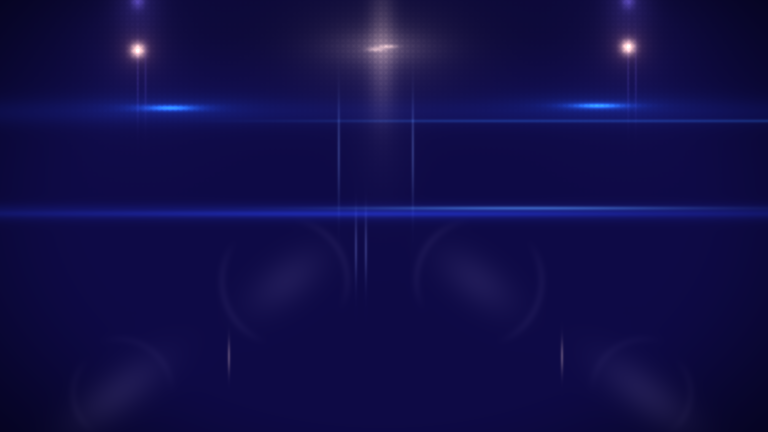
Give the GLSL for this background, as a Shadertoy shader.

```glsl
// Deep blue stage backdrop with lens flares, light streaks and faint ghost rings.
#define BASE_COLOR   vec3(0.054, 0.038, 0.272)
#define EDGE_COLOR   vec3(0.014, 0.010, 0.105)
#define STREAK_COLOR vec3(0.06, 0.28, 0.68)
#define BAND_COLOR   vec3(0.06, 0.12, 0.40)
#define WARM_COLOR   vec3(0.62, 0.53, 0.42)
#define VIOLET_COLOR vec3(0.34, 0.28, 0.56)
#define GHOST_COLOR  vec3(0.14, 0.13, 0.14)
#define MESH_PERIOD  0.0125
#define MESH_DEPTH   0.12

const float MID_X = 0.884;

// Soft elliptical spot with the given radii
float spot(vec2 d, vec2 radii) {
    d /= radii;
    return exp(-dot(d, d));
}

// Elliptical spot with a long, slow falloff
float halo(vec2 d, vec2 radii) {
    return exp(-length(d / radii));
}

// Soft horizontal line
float line(float d, float halfWidth) {
    d /= halfWidth;
    return exp(-d * d);
}

// Faint circle outline, lit toward one direction
float ring(vec2 d, float radius, vec2 lit) {
    float facing = dot(normalize(d + 1e-5), normalize(lit));
    return line(length(d) - radius, 0.010) * smoothstep(0.5, 1.0, facing);
}

vec3 backdrop(vec2 p, float width) {
    vec2 q = vec2(p.x / width, p.y) - 0.5;
    float shade = smoothstep(0.38, 0.76, length(q * vec2(1.0, 0.85)));
    shade = max(shade, 0.34 * smoothstep(0.28, 0.44, q.y));
    return mix(BASE_COLOR, EDGE_COLOR, shade);
}

// Lamp with a violet spill above, a pair of fine rays and a blue streak below
vec3 lamp(vec2 p, vec2 pos, vec2 streakPos) {
    vec2 d = p - pos;
    vec3 light = vec3(0.76, 0.72, 0.56) * spot(d, vec2(0.016));
    light += vec3(0.56, 0.32, 0.16) * halo(d, vec2(0.021));
    light += VIOLET_COLOR * 0.16 * halo(d, vec2(0.10, 0.12));
    vec2 top = p - vec2(pos.x, 1.0);
    light += VIOLET_COLOR * (0.60 * spot(top, vec2(0.015, 0.020))
                           + 0.25 * spot(top, vec2(0.050, 0.08)));
    for (int i = 0; i < 2; i++) {
        vec2 ray = d - vec2(0.018 * float(i), -0.07);
        light += VIOLET_COLOR * 0.18 * spot(ray, vec2(0.003, 0.08));
    }
    vec2 s = p - streakPos;
    light += STREAK_COLOR * 0.55 * spot(s, vec2(0.080, 0.008));
    light += vec3(0.10, 0.34, 0.32) * spot(s, vec2(0.045, 0.005));
    light += STREAK_COLOR * 0.42 * halo(s, vec2(0.13, 0.018));
    return light;
}

// Cross shaped flare at the top centre
vec3 centreFlare(vec2 p) {
    vec2 d = p - vec2(MID_X, 0.889);
    vec3 light = WARM_COLOR * 0.52 * halo(d, vec2(0.095, 0.055));
    light += WARM_COLOR * 0.36 * spot(d, vec2(0.030, 0.14));
    light += WARM_COLOR * 0.16 * spot(d, vec2(0.13, 0.035));
    // Two short offset glints form the core
    for (int i = 0; i < 2; i++) {
        float side = float(i) * 2.0 - 1.0;
        vec2 glint = d - side * vec2(0.016, 0.003);
        light += WARM_COLOR * 0.50 * spot(glint, vec2(0.019, 0.005));
    }
    light += GHOST_COLOR * 0.18 * spot(d + vec2(0.0, 0.2), vec2(0.07, 0.17));
    return light;
}

// Full width horizontal bands
vec3 bands(vec2 p) {
    vec3 light = BAND_COLOR * 0.18 * line(p.y - 0.740, 0.030);
    float upper = 0.40 * smoothstep(0.35, 1.2, p.x);
    light += vec3(0.09, 0.28, 0.45) * upper * line(p.y - 0.720, 0.004);
    float middle = spot(p - vec2(0.90, 0.0), vec2(0.75, 1e3));
    light += BAND_COLOR * (0.26 + 0.18 * middle) * line(p.y - 0.508, 0.019);
    light += BAND_COLOR * 0.55 * middle * line(p.y - 0.505, 0.007);
    light += vec3(0.14, 0.28, 0.32) * spot(p - vec2(1.22, 0.518), vec2(0.36, 0.0045));
    return light;
}

void mainImage(out vec4 fragColor, in vec2 fragCoord) {
    vec2 p = fragCoord / iResolution.y;
    vec3 color = backdrop(p, iResolution.x / iResolution.y);

    vec3 flares = lamp(p, vec2(0.319, 0.884), vec2(0.394, 0.750))
                + lamp(p, vec2(1.454, 0.891), vec2(1.384, 0.755))
                + centreFlare(p);
    // Fine mesh visible only inside the bright flares
    vec2 cell = 0.5 + 0.5 * cos(6.28318 * p / MESH_PERIOD);
    color += flares * (1.0 - MESH_DEPTH * max(cell.x, cell.y));
    color += bands(p);

    // Mirrored ghosts, rings and vertical rays
    mat2 turn = mat2(0.8, 0.6, -0.6, 0.8);
    for (int i = 0; i < 2; i++) {
        float side = float(i) * 2.0 - 1.0;
        vec2 m = vec2((p.x - MID_X) * side, p.y);
        vec2 inner = m - vec2(0.220, 0.350);
        vec2 outer = m - vec2(0.610, 0.090);
        color += GHOST_COLOR * 0.48 * spot(turn * inner, vec2(0.100, 0.052));
        color += GHOST_COLOR * 0.54 * spot(turn * outer, vec2(0.130, 0.050));
        color += GHOST_COLOR * 0.24 * (ring(inner, 0.150, vec2(1.0, -0.3))
                                     + ring(inner, 0.140, vec2(-1.0, 0.5)));
        color += GHOST_COLOR * 0.14 * (ring(outer, 0.105, vec2(1.0, -0.1))
                                     + ring(outer, 0.125, vec2(-0.7, 1.0)));
        // Each pair of rays has its own centre line
        vec2 longRay = p - vec2(0.870 + 0.0857 * side, 0.650);
        vec2 lowRay = p - vec2(0.9155 + 0.3855 * side, 0.175);
        vec2 closeRay = p - vec2(0.8355 + 0.0115 * side, 0.425);
        color += vec3(0.11, 0.15, 0.19) * spot(longRay, vec2(0.0033, 0.11));
        color += vec3(0.26, 0.22, 0.16) * spot(lowRay, vec2(0.0033, 0.035));
        color += vec3(0.12, 0.14, 0.18) * spot(closeRay, vec2(0.0033, 0.070));
    }
    fragColor = vec4(clamp(color, 0.0, 1.0), 1.0);
}
```
